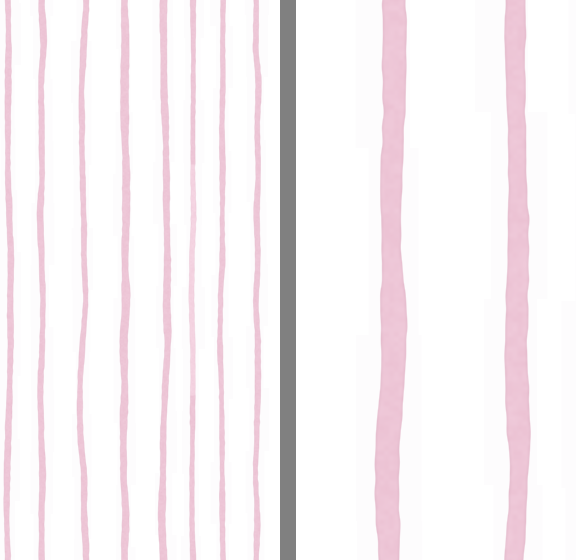
Left, the full canvas; right, a detail of the centre.
This pattern is drawn by a Shadertoy shader. Its source:

```glsl
// Hand-painted pink vertical stripes, uneven and wavering, on white paper.

const float TAU = 6.2831853;
const int STRIPE_COUNT = 8;

// Per stripe: centre x, half width, one-wave bend, two-wave bend (canvas widths)
const vec4 STRIPES[STRIPE_COUNT] = vec4[STRIPE_COUNT](
    vec4(0.031, 0.0105, -0.005, 0.000),
    vec4(0.149, 0.0110,  0.001, 0.002),
    vec4(0.296, 0.0105,  0.002, 0.008),
    vec4(0.445, 0.0132, -0.001, 0.000),
    vec4(0.588, 0.0120, -0.008, 0.001),
    vec4(0.688, 0.0093,  0.000, 0.000),
    vec4(0.794, 0.0094,  0.005, 0.000),
    vec4(0.918, 0.0104,  0.000, 0.001));

const vec3 PAPER      = vec3(1.0);
const vec3 HALO       = vec3(0.992, 0.988, 0.992);
const vec3 PAINT      = vec3(0.930, 0.775, 0.840);
const vec3 PALE_PAINT = vec3(0.955, 0.825, 0.880);

const int   PALE_STRIPE   = 5;                  // stripe with a faded stretch
const vec2  PALE_SPAN     = vec2(0.294, 0.706); // its bottom and top
const float WOBBLE_KNOTS  = 13.0;               // waver steps down the canvas
const float WOBBLE        = 0.0055;
const float WIDTH_KNOTS   = 19.0;
const float WIDTH_VARY    = 0.16;
const float EDGE_KNOTS    = 110.0;
const float EDGE_ROUGH    = 0.0010;
const float HALO_BLOCKS   = 9.0;
const float HALO_REACH    = 0.032;
const float GRAIN_SCALE   = 170.0;
const float GRAIN         = 0.030;
const float RIM_DARKEN    = 0.025;

float hash(vec2 p) {
    vec3 q = fract(vec3(p.xyx) * 0.1031);
    q += dot(q, q.yzx + 33.33);
    return fract((q.x + q.y) * q.z);
}

// Smooth noise in [-1, 1] along y that wraps after the given number of knots
float waver(float y, float knots, float seed) {
    float t = y * knots;
    float k = floor(t);
    float a = hash(vec2(mod(k, knots), seed));
    float b = hash(vec2(mod(k + 1.0, knots), seed));
    return 2.0 * mix(a, b, smoothstep(0.0, 1.0, fract(t))) - 1.0;
}

float valueNoise(vec2 p) {
    vec2 c = floor(p);
    vec2 f = smoothstep(0.0, 1.0, p - c);
    float low  = mix(hash(c), hash(c + vec2(1.0, 0.0)), f.x);
    float high = mix(hash(c + vec2(0.0, 1.0)), hash(c + 1.0), f.x);
    return mix(low, high, f.y);
}

// Coverage of a shape from its signed distance
float cover(float dist, float pixel) {
    return clamp(0.5 - dist / pixel, 0.0, 1.0);
}

void mainImage(out vec4 fragColor, in vec2 fragCoord) {
    vec2 uv = fragCoord / iResolution.xy;
    vec2 pixel = 1.0 / iResolution.xy;
    vec2 p = fragCoord / iResolution.x;
    float grain = 0.6 * valueNoise(p * GRAIN_SCALE)
                + 0.4 * valueNoise(p * GRAIN_SCALE * 0.4 + 41.0) - 0.5;

    vec3 color = PAPER;
    for (int i = 0; i < STRIPE_COUNT; i++) {
        vec4 stripe = STRIPES[i];
        float seed = float(i) * 7.0 + 3.0;

        // Wavering centre line and brush width
        float centre = stripe.x
                     + stripe.z * cos(TAU * uv.y)
                     + stripe.w * cos(2.0 * TAU * uv.y)
                     + WOBBLE * waver(uv.y, WOBBLE_KNOTS, seed);
        float halfWidth = stripe.y * (1.0 + WIDTH_VARY * waver(uv.y, WIDTH_KNOTS, seed + 1.0));
        float side = uv.x - centre;
        float rough = EDGE_ROUGH * waver(uv.y, EDGE_KNOTS, seed + (side < 0.0 ? 2.0 : 3.0));
        float dist = abs(side) - halfWidth + rough;

        // Faint off-white blocks around the stripe
        float block = floor(uv.y * HALO_BLOCKS + hash(vec2(seed, 5.0)));
        float reach = HALO_REACH * (0.6 + 0.8 * hash(vec2(block, seed + (side < 0.0 ? 4.0 : 5.0))));
        color = mix(color, min(color, HALO), cover(abs(uv.x - stripe.x) - reach, pixel.x));

        // Paint with grain, a slightly darker rim and the faded stretch
        vec3 paint = PAINT;
        if (i == PALE_STRIPE) {
            float span = max(PALE_SPAN.x - uv.y, uv.y - PALE_SPAN.y);
            paint = mix(paint, PALE_PAINT, cover(span, 2.0 * pixel.y));
        }
        paint += GRAIN * grain * vec3(0.6, 1.2, 1.0);
        paint -= RIM_DARKEN * smoothstep(-0.004, 0.0, dist);
        color = mix(color, paint, cover(dist, 1.3 * pixel.x));
    }
    fragColor = vec4(clamp(color, 0.0, 1.0), 1.0);
}
```
